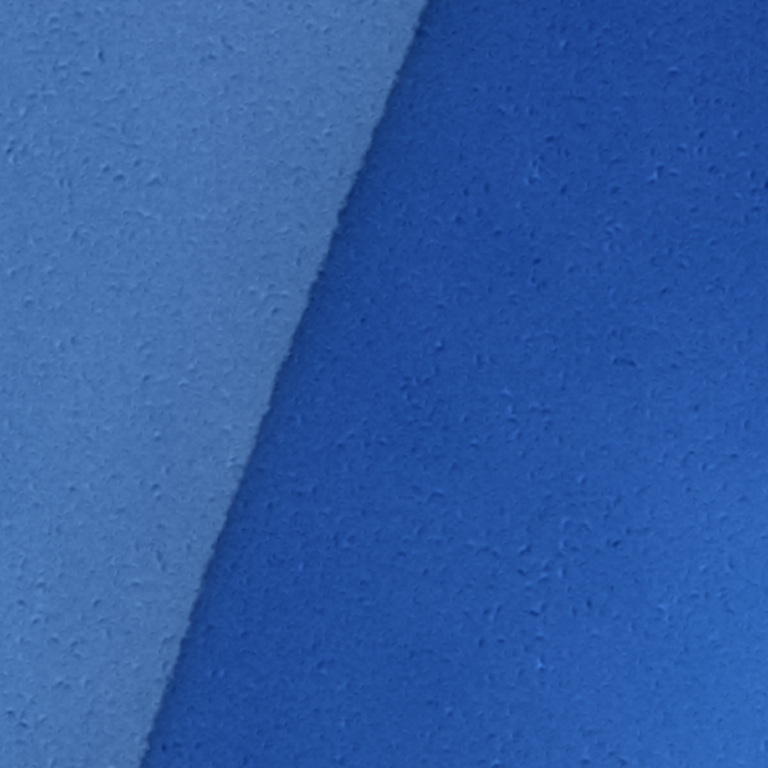
Reproduce this texture procedurally as a WebGL 2 fragment shader.

```glsl
#version 300 es
precision highp float;
// Two sheets of grained blue paper meeting along a slanted, softly shaded edge.
uniform vec2 u_resolution;
out vec4 fragColor;

vec3 hash3(vec2 cell) {
  vec3 q = fract(vec3(cell.xyx) * vec3(0.1031, 0.1030, 0.0973));
  q += dot(q, q.yxz + 33.33);
  return fract((q.xxy + q.yzz) * q.zyx);
}

// Cellular relief: scattered dents, lit on one flank and dark on the other
float dents(vec2 p, float density) {
  vec2 cell = floor(p);
  float relief = 0.0;
  for (int j = -1; j <= 1; j++) {
    for (int i = -1; i <= 1; i++) {
      vec2 id = cell + vec2(i, j);
      vec3 rnd = hash3(id);
      vec3 kind = hash3(id + 71.7);
      vec2 d = p - id - rnd.xy;
      float turn = 0.6 + 2.4 * (kind.x - 0.5);
      vec2 axis = vec2(cos(turn), sin(turn));
      float along = dot(d, axis);
      float across = dot(d, vec2(-axis.y, axis.x)) + 0.5 * along * along;
      float falloff = exp(-along * along * 8.0 - across * across * 16.0);
      float strength = step(1.0 - density, rnd.z) * (0.25 + 1.1 * kind.y * kind.y);
      relief += strength * falloff * (across * 5.5 - 0.9 * (kind.z - 0.35));
    }
  }
  return relief;
}

// Smooth value noise from hashed lattice corners
float valueNoise(vec2 p) {
  vec2 i = floor(p);
  vec2 f = smoothstep(0.0, 1.0, fract(p));
  float low = mix(hash3(i).x, hash3(i + vec2(1, 0)).x, f.x);
  float high = mix(hash3(i + vec2(0, 1)).x, hash3(i + vec2(1, 1)).x, f.x);
  return mix(low, high, f.y) - 0.5;
}

void main() {
  vec2 uv = gl_FragCoord.xy / u_resolution;
  float pixel = 1.0 / u_resolution.y;

  // Slanted edge, slightly bowed and irregularly roughened
  float edgeX = 0.18 + 0.335 * uv.y + 0.042 * uv.y * uv.y;
  float rough = 0.006 * valueNoise(uv * 75.0) + 0.004 * valueNoise(uv * 160.0);
  float side = (uv.x - edgeX) * 0.935;
  float onRight = smoothstep(-0.004 - pixel, 0.004 + pixel, side + rough);

  // Pale sheet: greyer towards the edge
  vec3 pale = mix(vec3(0.285, 0.465, 0.715), vec3(0.285, 0.455, 0.695), uv.y);
  pale = mix(pale, vec3(0.262, 0.42, 0.645), 0.85 * exp(side * 9.0));

  // Deep sheet: shadow by the edge, glow in the lower right corner
  vec3 deep = mix(vec3(0.135, 0.310, 0.625), vec3(0.122, 0.282, 0.600), uv.y);
  vec2 toGlow = (uv - vec2(1.08, 0.08)) * vec2(2.7, 2.1);
  deep = mix(deep, vec3(0.205, 0.430, 0.755), 0.85 * exp(-dot(toGlow, toGlow)));
  float shadow = 0.65 * exp(-max(side, 0.0) * 10.0) * mix(0.5, 1.0, uv.y);
  deep = mix(deep, vec3(0.10, 0.255, 0.51), shadow);
  deep *= 1.0 - 0.2 * exp(-max(side, 0.0) * 75.0);

  vec3 color = mix(pale, deep, onRight);

  // Paper grain: clustered strong dents, smaller dents, then fine tooth
  float cluster = 1.0 + 1.3 * valueNoise(uv * 14.0);
  float grain = 0.085 * cluster * dents(uv * 60.0, 0.42);
  grain += 0.050 * dents(uv * 98.0 + 17.0, 0.6);
  grain += 0.040 * valueNoise(uv * vec2(150.0, 190.0));
  grain += 0.024 * valueNoise(uv * 290.0 + 5.0);
  color += grain * mix(vec3(0.95, 1.0, 0.95), vec3(0.65, 0.85, 1.0), onRight);
  color += 0.020 * valueNoise(uv * 9.0 + 4.0);

  fragColor = vec4(clamp(color, 0.0, 1.0), 1.0);
}
```
